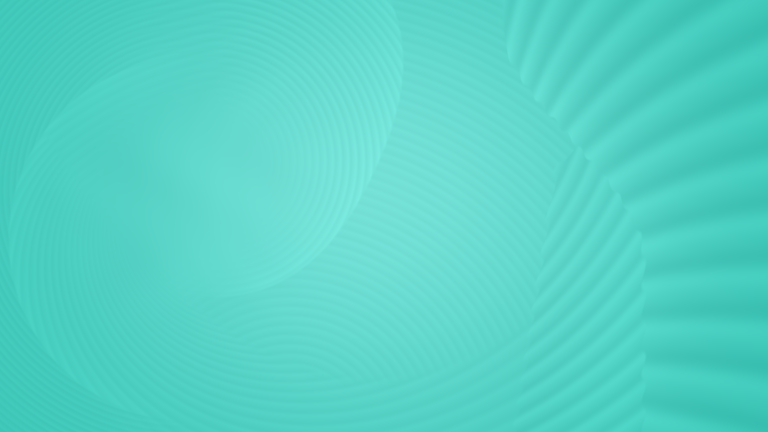
A Shadertoy shader for this background:

```glsl
#define EDGE_COLOR vec3(0.23, 0.775, 0.715)
#define GLOW_COLOR vec3(0.455, 0.88, 0.84)
#define RIB_TINT vec3(0.8, 1.0, 0.95)
#define GLOW_CENTER vec2(0.87, 0.55)
#define SWIRL_CENTER vec2(0.44, 0.56)
#define RIB_COUNT 66.0
#define SOFTNESS 0.004

const float TAU = 6.2831853;

float inside(float d) {
    return smoothstep(-SOFTNESS, SOFTNESS, d);
}

// Rounded ridge profile, one ridge per unit of phase
float ridge(float phase) {
    float wave = cos(TAU * phase);
    return wave + 0.2 * sin(2.0 * TAU * phase);
}

// Light falling off from one side of a fold
float foldLight(float d, float width) {
    return exp(-abs(d) / width);
}

void mainImage(out vec4 fragColor, in vec2 fragCoord) {
    vec2 p = fragCoord / iResolution.y;
    p.x += 0.5 * (1.777778 - iResolution.x / iResolution.y);

    vec2 q = p - SWIRL_CENTER;
    float r = max(length(q), 0.001);
    float turn = atan(q.y, q.x);
    float calm = smoothstep(0.14, 0.42, r);

    // Broad glow
    vec2 g = (p - GLOW_CENTER) * vec2(0.9, 1.0);
    vec3 color = mix(EDGE_COLOR, GLOW_COLOR, exp(-dot(g, g) / 0.34));

    // Rib families
    float spiral = RIB_COUNT / TAU * (turn - 1.9 * log(r));
    float spiralRib = 0.014 * ridge(spiral);
    float wideRib = ridge(RIB_COUNT / TAU * (turn + 0.1425 / pow(r, 4.0)) + 0.17);
    float archRib = 0.008 * ridge(length(p - vec2(0.67, -0.02)) * 46.0);
    float ringRib = 0.009 * ridge(r * 70.0);

    // Middle sheet and the fan folded below it
    float fanEdge = 0.12 + (p.x - 0.86) * (p.x - 0.86) - p.y;
    float fan = smoothstep(-0.02, 0.02, fanEdge);
    float relief = mix(archRib, 0.6 * spiralRib, fan) * calm;

    // Inner swirl with a bright rim
    vec2 s = p - vec2(0.567, 0.745);
    float swing = sin(atan(s.y, s.x) + 0.436);
    float swirlEdge = 0.331 + 0.116 * swing * swing - length(s);
    float swirl = inside(swirlEdge) * smoothstep(0.42, 0.62, p.x);
    float swirlRib = 0.013 * ridge(length(p - vec2(0.5, 0.62)) * 56.0 - turn * 3.0 / TAU);
    float swirlRelief = swirlRib * calm + 0.028 * foldLight(swirlEdge, 0.09);
    relief = mix(relief, swirlRelief, swirl);

    // Outer rings on the left
    float leftEdge = length(p - vec2(0.44, 0.445)) - 0.42;
    float leftSide = 1.0 - smoothstep(0.2, 0.5, p.x);
    float rings = inside(leftEdge) * leftSide;
    relief = mix(relief, ringRib, rings);
    relief += 0.025 * foldLight(leftEdge, 0.05) * (1.0 - rings) * leftSide;

    // Leaf of diagonal ribs with a serrated border
    float serration = 0.005 * cos(TAU * spiral);
    float leafEdge = p.x - 1.19 - 0.16 * p.y - 0.06 * smoothstep(0.6, 0.7, p.y);
    float fanSide = 1.49 - 0.33 * smoothstep(0.4, 0.95, p.y);
    float wideEdge = p.x - fanSide - serration;
    float leaf = inside(leafEdge + serration);
    float leafRelief = 1.5 * spiralRib + 0.02 * smoothstep(0.0, 0.25, leafEdge);
    relief = mix(relief, leafRelief, leaf);

    // Wide ribs on the right
    float wide = inside(wideEdge);
    float wideRelief = 0.027 * wideRib + 0.022 * foldLight(wideEdge, 0.09) - 0.008;
    relief = mix(relief, wideRelief, wide);

    // Faint layered waves in the calm center
    float haze = sin(19.0 * q.x + 2.0 * sin(11.0 * q.y)) * sin(13.0 * q.y + 1.0);
    relief += 0.008 * haze * (1.0 - calm);

    fragColor = vec4(color + relief * RIB_TINT, 1.0);
}
```
